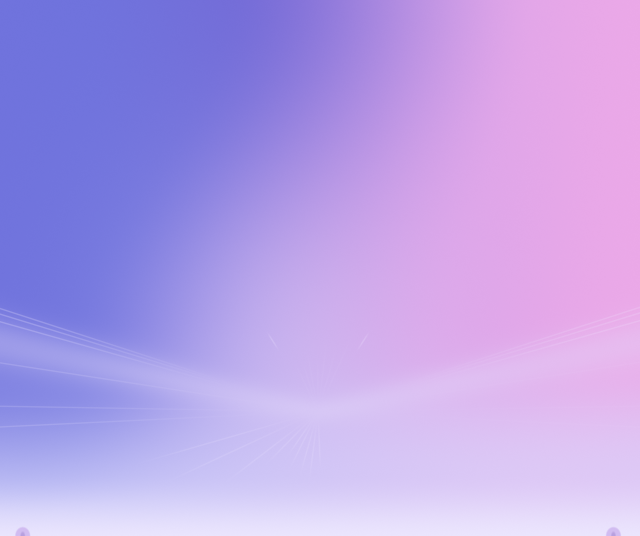
Write a Shadertoy shader that draws this background.

```glsl
// Soft blue-to-pink backdrop with a pale floor and a glowing vanishing point.
// Smooth ramps form the sky and floor; gaussian beams and thin radial rays
// spread from the vanishing point, with two tiny arches at the bottom edge.

#define ASPECT 0.836
#define VANISH vec2(0.497, 0.232)
#define BLUE vec3(0.437, 0.450, 0.865)
#define VIOLET vec3(0.455, 0.415, 0.840)
#define PINK vec3(0.868, 0.645, 0.912)
#define ROSE vec3(0.920, 0.660, 0.908)
#define HAZE_LEFT vec3(0.720, 0.715, 0.950)
#define HAZE_RIGHT vec3(0.850, 0.770, 0.955)
#define FLOOR_LEFT vec3(0.765, 0.765, 0.965)
#define FLOOR_RIGHT vec3(0.870, 0.785, 0.962)
#define FLOOR_EDGE vec3(0.925, 0.905, 0.995)
#define RAY_WIDTH 0.0006

float hash(float n) {
    return fract(sin(n * 91.345) * 4375.85);
}

// Diagonal colour boundary and the haze above the vanishing point
vec3 skyColor(vec2 uv) {
    float rise = smoothstep(0.35, 1.0, uv.y);
    float boundary = mix(0.41, 0.595, rise);
    float spread = mix(0.31, 0.25, rise);
    float blend = smoothstep(boundary - spread, boundary + spread, uv.x);
    vec3 cool = mix(BLUE, VIOLET, smoothstep(0.1, 0.5, uv.x) * uv.y);
    vec3 warm = mix(PINK, ROSE, smoothstep(0.68, 1.02, uv.x));
    vec3 haze = mix(HAZE_LEFT, HAZE_RIGHT, smoothstep(0.15, 0.55, uv.x));
    vec2 h = (uv - vec2(0.43, 0.30)) / vec2(0.23, 0.35);
    return mix(mix(cool, warm, blend), haze, 0.68 * exp(-dot(h, h)));
}

// Pale floor whose horizon rises to the right, below a soft mist
vec3 addFloor(vec3 color, vec2 uv) {
    float mist = 1.0 - smoothstep(0.18, 0.42, uv.y);
    vec3 ground = mix(FLOOR_LEFT, FLOOR_RIGHT, smoothstep(0.0, 0.95, uv.x));
    color = mix(color, ground, 0.30 * mist);
    float horizon = mix(0.165, 0.24, smoothstep(0.0, 0.6, uv.x));
    float cover = 1.0 - smoothstep(horizon - 0.13, horizon + 0.10, uv.y);
    ground = mix(FLOOR_EDGE, ground, smoothstep(-0.02, 0.12, uv.y));
    return mix(color, ground, cover);
}

// Thin radial line, fading at both ends of its span
float ray(vec2 q, float angle, float start, float end, float pixel) {
    vec2 dir = vec2(cos(angle), sin(angle));
    float along = dot(q, dir);
    float across = abs(q.x * dir.y - q.y * dir.x);
    float line = 1.0 - smoothstep(0.0, RAY_WIDTH + pixel, across);
    float fadeIn = smoothstep(start, mix(start, end, 0.5), along);
    return line * fadeIn * (1.0 - smoothstep(mix(start, end, 0.6), end, along));
}

// Broad mirrored light beams and the core where they meet
float beams(vec2 q) {
    float side = abs(q.x);
    float offset = q.y - 0.215 * side;
    float width = 0.018 + 0.045 * side;
    float beam = exp(-offset * offset / (width * width));
    vec2 c = q / vec2(0.16, 0.025);
    return beam * mix(0.22, 0.36, smoothstep(0.0, 0.25, side))
         + 0.14 * exp(-dot(c, c));
}

float rays(vec2 q, float pixel) {
    vec2 mirrored = vec2(abs(q.x), q.y);
    float leftSide = 1.0 - smoothstep(-0.05, 0.05, q.x);
    float light = 0.0;
    // Long pairs above the beams, and flatter lines near the horizon
    for (int i = 0; i < 3; i++) {
        float k = float(i);
        light += mix(0.20, 0.25, leftSide)
               * ray(mirrored, 0.313 - 0.013 * k - 0.003 * k * k, 0.10, 0.90, pixel);
        light += mix(0.04, 0.17, leftSide)
               * ray(mirrored, 0.152 - 0.135 * k + 0.035 * k * (k - 1.0), 0.02, 0.90, pixel);
    }
    // Short fan on the floor
    for (int i = 0; i < 9; i++) {
        float k = float(i);
        float angle = 3.39 + 0.17 * k + 0.08 * hash(k + 2.0);
        float reach = mix(0.30, 0.085, smoothstep(0.0, 4.0, k)) + 0.03 * hash(k + 7.0);
        light += 0.16 * ray(q, angle, 0.005, reach, pixel);
    }
    // Faint upright glints
    for (int i = 0; i < 7; i++) {
        float k = float(i);
        float angle = 1.15 + 0.14 * k + 0.05 * hash(k);
        light += 0.04 * ray(q, angle, 0.0, 0.08 + 0.07 * hash(k + 4.0), pixel);
    }
    return light + 0.24 * ray(mirrored, 1.0, 0.110, 0.150, pixel);
}

// Small arches cut off by the bottom edge
vec3 addArches(vec3 color, vec2 uv, float pixel) {
    vec2 a = vec2(abs(uv.x - 0.497) - 0.4615, uv.y) / vec2(0.0115, 0.0165);
    float soft = pixel / 0.0115;
    float outer = 1.0 - smoothstep(1.0 - soft, 1.0 + soft, length(a));
    float inner = 1.0 - smoothstep(0.25, 0.65, length(a * vec2(1.5, 1.0)));
    vec3 petal = mix(vec3(0.81, 0.72, 0.94), vec3(0.70, 0.60, 0.86), inner);
    return mix(color, petal, outer * 0.9);
}

void mainImage(out vec4 fragColor, in vec2 fragCoord) {
    vec2 uv = fragCoord / iResolution.xy;
    float pixel = 1.0 / iResolution.x;
    vec2 q = (uv - VANISH) * vec2(1.0, ASPECT);
    vec3 color = addFloor(skyColor(uv), uv);
    color = mix(color, vec3(0.89, 0.85, 0.98), clamp(beams(q), 0.0, 1.0));
    color = mix(color, vec3(0.94, 0.91, 1.0), clamp(rays(q, pixel), 0.0, 0.45));
    color = addArches(color, uv, pixel);
    // Fine grain hides banding
    color += (hash(dot(fragCoord, vec2(0.127, 0.311))) - 0.5) / 255.0;
    fragColor = vec4(color, 1.0);
}
```
